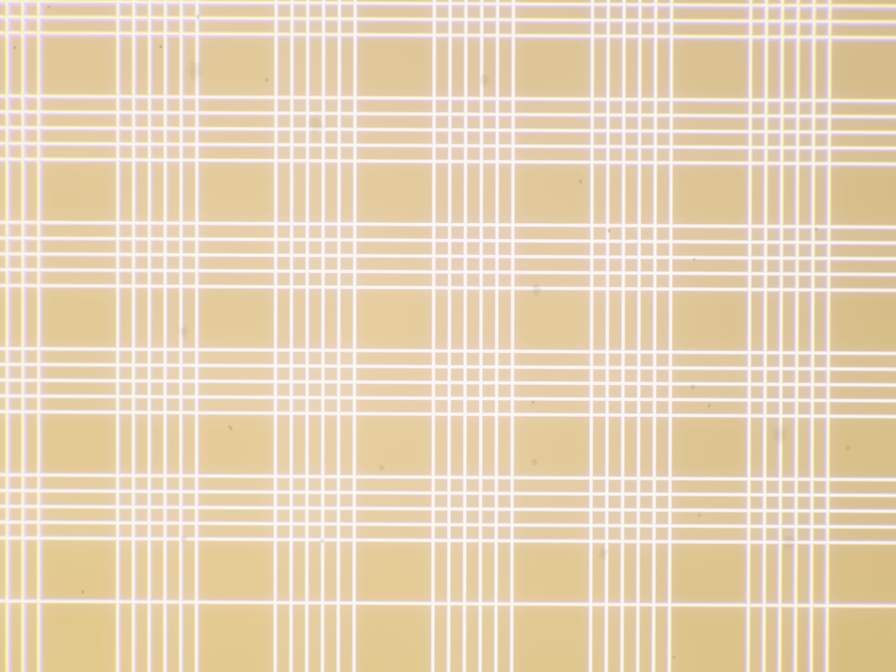
Reproduce this pattern procedurally as a Shadertoy shader.

```glsl
// Pale plaid of fine bright rulings on warm tan, seen through a lens with colour fringes and dust.

// Lengths are in canvas heights; line widths are in ruling steps.
const vec2  STEP = vec2(0.02356, 0.02351);   // spacing between neighbouring rulings
const vec2  FIRST = vec2(0.0573, 0.8576);    // position of ruling number zero
const vec2  GROUP_PERIOD = vec2(10.0, 8.0);  // steps per plaid repeat
const vec2  GROUP_START = vec2(5.0, 0.0);    // first ruling of each group
const vec2  GROUP_LINES = vec2(6.0, 5.0);    // rulings in each group
const float LAST_ROW = 32.0;                 // no rulings below this row
const vec2  SKEW = vec2(0.0035, 0.0055);     // slight tilt of columns and rows

const vec2  LENS_CENTRE = vec2(0.68, 0.41);
const float FRINGE = 0.008;                  // inward shift of blue away from the centre
const float HALF_WIDTH = 0.10;
const float BLUE_EXTRA = 0.025;
const float SOFTNESS = 0.035;
const float EDGE_BLUR = 0.08;
const float HALO_WIDTH = 0.60;

const vec3  TAN_CENTRE = vec3(0.895, 0.800, 0.615);
const vec3  TAN_EDGE = vec3(0.830, 0.735, 0.500);
const vec3  LINE_COLOUR = vec3(0.985, 0.970, 0.950);
const vec3  HALO_COLOUR = vec3(0.008, 0.010, 0.048);
const vec3  DUST_COLOUR = vec3(0.56, 0.47, 0.34);
const float SIDE_SHADE = 0.035;
const float MOTTLE = 0.012;
const int   DUST_COUNT = 30;

float hash(vec2 p) {
    vec3 q = fract(p.xyx * 0.1031);
    q += dot(q, q.yzx + 33.33);
    return fract((q.x + q.y) * q.z);
}

float valueNoise(vec2 p) {
    vec2 cell = floor(p), f = fract(p);
    f = f * f * (3.0 - 2.0 * f);
    vec2 e = vec2(0.0, 1.0);
    return mix(mix(hash(cell), hash(cell + e.yx), f.x),
               mix(hash(cell + e.xy), hash(cell + e.yy), f.x), f.y);
}

// Column and row coordinates, with rulings at whole numbers; rows count downward.
vec2 rulingCoords(vec2 p) {
    float column = p.x + SKEW.x * p.x * (1.0 - p.y) - FIRST.x;
    float row = FIRST.y - SKEW.y * p.x - p.y;
    return vec2(column, row) / STEP;
}

// One for each axis whose ruling number belongs to a group.
vec2 isRuled(vec2 index) {
    vec2 place = mod(index - GROUP_START, GROUP_PERIOD);
    vec2 ruled = 1.0 - step(GROUP_LINES - 0.5, place);
    ruled.y *= step(index.y, LAST_ROW + 0.5);
    return ruled;
}

float lineCover(vec2 p, float halfWidth, float soft) {
    vec2 g = rulingCoords(p);
    vec2 nearest = floor(g + 0.5);
    vec2 cover = 1.0 - smoothstep(halfWidth - soft, halfWidth + soft, abs(g - nearest));
    cover *= isRuled(nearest);
    return max(cover.x, cover.y);
}

// Faint light spilling from the rulings into the gaps.
float lineHalo(vec2 p) {
    vec2 g = rulingCoords(p);
    vec2 nearest = floor(g + 0.5);
    vec2 glow = vec2(0.0);
    for (int i = -2; i <= 2; i++) {
        vec2 index = nearest + float(i);
        vec2 d = (g - index) / HALO_WIDTH;
        glow += isRuled(index) * exp(-d * d);
    }
    return glow.x + glow.y;
}

// Scattered specks: mostly tiny, a few broad and faint.
float dust(vec2 p, float aspect, float pixel) {
    float amount = 0.0;
    for (int i = 0; i < DUST_COUNT; i++) {
        float id = float(i) + 1.0;
        vec2 centre = vec2(hash(vec2(id, 3.0)) * aspect, hash(vec2(id, 17.0)));
        float size = hash(vec2(id, 41.0));
        float radius = mix(0.0015, 0.011, pow(size, 6.0));
        float wobble = 0.7 + 0.6 * valueNoise(p * 220.0 + id);
        float d = length((p - centre) * vec2(1.0, 0.8)) * wobble;
        float spot = 1.0 - smoothstep(radius * 0.4, radius * 1.3 + pixel, d);
        amount = max(amount, spot * mix(0.50, 0.12, sqrt(size)));
    }
    return amount;
}

void mainImage(out vec4 fragColor, in vec2 fragCoord) {
    vec2 p = fragCoord / iResolution.y;
    float pixel = 1.0 / iResolution.y;
    float aspect = iResolution.x / iResolution.y;
    vec2 fromCentre = p - LENS_CENTRE;
    float r = length(fromCentre);

    // Unevenly lit ground
    vec3 colour = mix(TAN_EDGE, TAN_CENTRE, exp(-1.6 * r * r));
    colour -= SIDE_SHADE * (p.x - LENS_CENTRE.x);
    colour.b += 0.05 * (p.y - 0.5);
    colour += MOTTLE * (valueNoise(p * 9.0) - 0.5);
    colour += HALO_COLOUR * lineHalo(p);

    // Rulings, with blue displaced toward the lens centre
    float soft = SOFTNESS + EDGE_BLUR * r * r + 0.5 * pixel / STEP.x;
    vec2 blueP = LENS_CENTRE + fromCentre * (1.0 + FRINGE * r);
    float warm = lineCover(p, HALF_WIDTH, soft);
    float blue = lineCover(blueP, HALF_WIDTH + BLUE_EXTRA, soft);
    colour = mix(colour, LINE_COLOUR, vec3(warm, warm, blue));

    colour = mix(colour, DUST_COLOUR, dust(p, aspect, pixel));
    fragColor = vec4(clamp(colour, 0.0, 1.0), 1.0);
}
```
